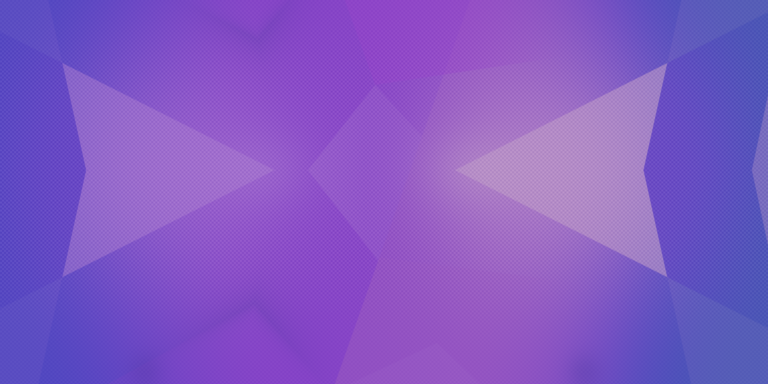
Reproduce this background procedurally as a WebGL 1 fragment shader.

```glsl
precision highp float;
uniform vec2 u_resolution;

// Layout, in units of canvas height
const vec2 CENTER = vec2(0.950, 0.557);
const vec2 KITE_TIP = vec2(0.235, 0.0);
const vec2 KITE_CORNER = vec2(0.788, 0.279);
const vec2 KITE_NOTCH = vec2(0.726, 0.0);
const vec2 SEAM_TOP = vec2(1.224, 1.0);
const vec2 SEAM_BOTTOM = vec2(0.872, 0.0);
const vec2 GEM_LEFT = vec2(0.802, 0.557);
const vec2 GEM_TOP = vec2(0.977, 0.779);
const vec2 GEM_BOTTOM = vec2(0.977, 0.331);
const vec2 LOW_APEX = vec2(0.664, 0.211);
const vec2 HIGH_APEX = vec2(0.672, 0.896);
const vec2 PEAK = vec2(1.138, 0.107);

// Palette
const vec3 VIOLET = vec3(0.52, 0.26, 0.78);
const vec3 INDIGO = vec3(0.32, 0.27, 0.76);
const vec3 STEEL = vec3(0.28, 0.35, 0.70);
const vec3 ORCHID = vec3(0.60, 0.35, 0.75);
const vec3 MAGENTA = vec3(0.59, 0.27, 0.79);
const vec3 LILAC = vec3(0.66, 0.48, 0.81);
const vec3 ROSE = vec3(0.74, 0.60, 0.78);
const vec3 SHADOW = vec3(0.30, 0.21, 0.64);

const float EDGE_SOFTNESS = 0.0025;
const float WEAVE_PERIOD = 0.0105;
const float WEAVE_STRENGTH = 0.03;

// Signed distance to a line, positive on the left of a to b
float lineDist(vec2 p, vec2 a, vec2 b) {
  vec2 d = normalize(b - a);
  return d.x * (p.y - a.y) - d.y * (p.x - a.x);
}

// Smooth coverage of positive distances
float fill(float d) {
  float w = max(EDGE_SOFTNESS, 0.8 / u_resolution.y);
  return smoothstep(-w, w, d);
}

// Soft round falloff
float glow(vec2 p, vec2 radius) {
  vec2 v = p / radius;
  return exp(-dot(v, v));
}

// Soft shade on the outer side of a fold, plus a trace inside
float foldShade(float d, float reach) {
  return exp(-abs(d) / (d > 0.0 ? reach * 0.4 : reach));
}

void main() {
  vec2 p = gl_FragCoord.xy / u_resolution.y;
  vec2 q = abs(p - CENTER);
  float east = smoothstep(0.75, 1.3, p.x);

  // Violet core fading to blue sides and corners
  vec3 color = mix(VIOLET, INDIGO, smoothstep(0.34, 1.0, q.x + 0.25 * q.y));
  color = mix(color, STEEL, smoothstep(0.72, 1.2, q.x + 0.35 * q.y) * mix(0.15, 0.85, east));

  // Slanted seam with a warmer right side
  float seam = fill(-lineDist(p, SEAM_BOTTOM, SEAM_TOP));
  color = mix(color, ORCHID, seam * 0.42 * (1.0 - smoothstep(0.25, 0.75, q.x)));
  color = mix(color, ORCHID, 0.3 * east * (1.0 - smoothstep(0.4, 0.85, q.x)));

  // Folded corners at the top and bottom
  float lowFold = min(-lineDist(p, vec2(0.39, 0.06), LOW_APEX),
                      -lineDist(p, LOW_APEX, vec2(0.846, 0.0)));
  float highFold = min(lineDist(p, vec2(0.47, 1.0), HIGH_APEX),
                       lineDist(p, HIGH_APEX, vec2(0.755, 1.0)));
  color = mix(color, VIOLET, fill(lowFold) * 0.2);
  float shade = 0.3 * foldShade(lowFold, 0.05) * glow(p - LOW_APEX, vec2(0.25, 0.18));
  shade += 0.3 * foldShade(highFold, 0.05) * glow(p - HIGH_APEX, vec2(0.18, 0.15));
  shade += 0.3 * glow(vec2(q.x - 0.571, p.y - 0.03), vec2(0.045, 0.05));
  color = mix(color, SHADOW, shade);

  // Broad glow behind the kites, with a bright core at each tip
  vec3 light = mix(LILAC, ROSE, east);
  float halo = glow(q - vec2(0.48, 0.0), vec2(0.36, 0.34)) * mix(0.5, 0.58, east);
  halo += 0.22 * glow(q - vec2(0.26, 0.0), vec2(0.13, 0.1));
  color = mix(color, light, halo);

  // Mirrored kites and the slivers beyond their corners
  float under = -lineDist(q, KITE_TIP, KITE_CORNER);
  float inner = lineDist(q, KITE_NOTCH, KITE_CORNER);
  float kite = fill(under) * fill(inner);
  float sliver = fill(-under) * fill(-inner);
  float outer = fill(under) * fill(-inner);
  color = mix(color, light, kite * mix(0.52, 0.6, east));
  color = mix(color, light, sliver * 0.1);
  vec3 dusk = mix(INDIGO, VIOLET, 0.35);
  color = mix(color, dusk, outer * 0.75 * glow(q - KITE_NOTCH, vec2(0.24, 0.4)));

  // Pale facet at the far right edge
  float rim = fill(-lineDist(q, vec2(1.008, 0.0), vec2(1.05, 0.195)));
  color = mix(color, ROSE, rim * 0.35);

  // Central gem, fading toward the seam
  float gem = fill(lineDist(p, GEM_TOP, GEM_LEFT)) * fill(lineDist(p, GEM_LEFT, GEM_BOTTOM));
  gem *= fill(-lineDist(p, GEM_TOP, vec2(1.13, 0.61))) * (1.0 - seam);
  color = mix(color, LILAC, gem * mix(0.28, 0.16, smoothstep(0.85, 1.08, p.x)));

  // Broad panes above and below the gem
  float highPane = fill(lineDist(p, GEM_TOP, vec2(1.41, 0.844)));
  highPane *= fill(lineDist(p, vec2(0.898, 1.0), GEM_TOP));
  float lowPane = seam * fill(-lineDist(p, GEM_BOTTOM, vec2(1.41, 0.276)));
  color = mix(color, MAGENTA, highPane * 0.45 * (1.0 - smoothstep(0.2, 0.55, q.x)));
  color = mix(color, ORCHID, lowPane * 0.25 * (1.0 - smoothstep(0.3, 0.6, q.x)));

  // Small peak on the lower edge
  float peakFacet = fill(-lineDist(p, vec2(0.91, 0.0), PEAK));
  peakFacet *= fill(-lineDist(p, PEAK, vec2(1.25, 0.0)));
  color = mix(color, LILAC, peakFacet * 0.1);

  // Fine diagonal weave, faint along the upper and lower borders
  vec2 thread = 6.2832 * vec2(p.x + p.y, p.x - p.y) / WEAVE_PERIOD;
  float weave = 0.5 * sin(thread.x) + 0.5 * sin(thread.y);
  weave *= 1.25 - 0.8 * smoothstep(0.2, 0.5, q.y);
  color += WEAVE_STRENGTH * weave * vec3(1.0, 1.0, 0.5);

  gl_FragColor = vec4(clamp(color, 0.0, 1.0), 1.0);
}
```
